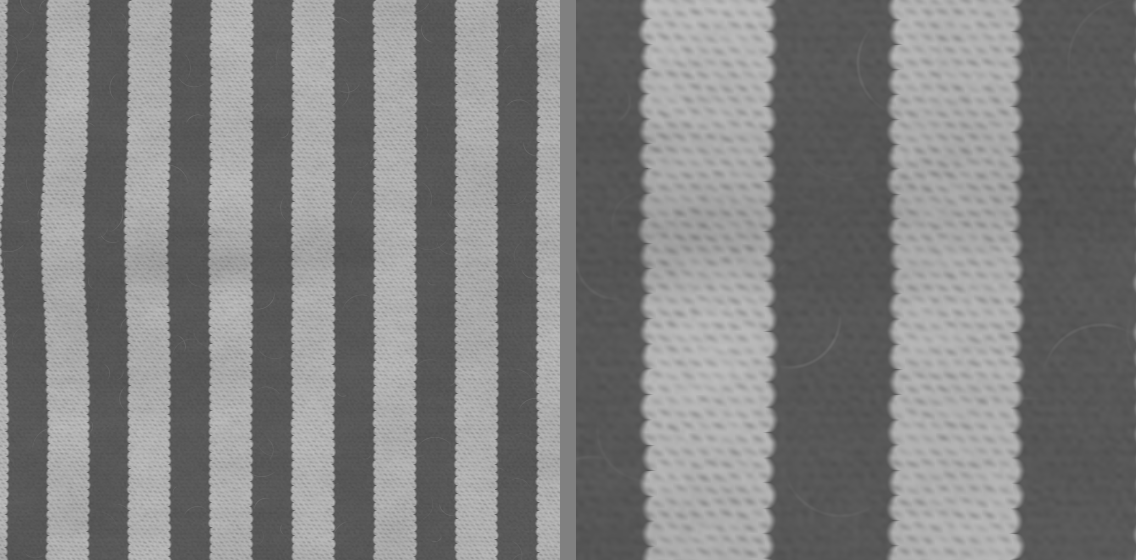
Left, the full canvas; right, a detail of the centre.
Give the GLSL for this texture, as a Shadertoy shader.

```glsl
// Striped jersey knit: pale vertical bands on dark grey cloth, with scalloped edges.
// A gentle bend warps the bands; offset rows of stitches, soft creases, grain
// and stray curved fibres are layered on top, all in canvas units.

const float TAU = 6.2831853;
const float PERIOD = 0.1458;        // spacing of the pale bands
const float FIRST_CENTER = 0.1215;  // centre of the first whole band
const float HALF_WIDTH = 0.0368;
const float TEETH = 67.0;           // scallops up each edge
const float ROWS = 134.0;           // stitch rows, two per scallop
const float WALES = 16.0;           // stitch columns per period
const float DARK = 0.338;
const float PALE = 0.695;

float hash(vec2 p) {
    vec3 q = fract(vec3(p.xyx) * 0.1031);
    q += dot(q, q.yzx + 33.33);
    return fract((q.x + q.y) * q.z);
}

float noise(vec2 p) {
    vec2 i = floor(p), f = fract(p);
    f = f * f * (3.0 - 2.0 * f);
    return mix(mix(hash(i), hash(i + vec2(1, 0)), f.x),
               mix(hash(i + vec2(0, 1)), hash(i + vec2(1, 1)), f.x), f.y);
}

float fbm(vec2 p) {
    float sum = 0.0, amp = 0.5;
    for (int i = 0; i < 4; i++) {
        sum += amp * noise(p);
        p = p * 2.03 + 17.1;
        amp *= 0.5;
    }
    return sum / 0.9375;
}

float bell(float x, float center, float spread) {
    float t = (x - center) / spread;
    return exp(-t * t);
}

// Sideways pull of the cloth, strongest at the left, plus a slow wobble
float bend(vec2 p) {
    float pull = 0.010 * bell(p.y, 0.58, 0.15) * (1.0 - smoothstep(0.08, 0.48, p.x));
    return pull + 0.003 * (noise(p * vec2(3.0, 5.0) + 4.0) - 0.5);
}

// Outward reach of the scallops; each tooth has its own length
float scallop(float y, float edgeId) {
    float t = y * TEETH + 0.5 * mod(edgeId, 2.0);
    float wave = sqrt(abs(sin(0.5 * TAU * t))) - 0.68;
    return 0.0047 * wave + 0.0022 * (hash(vec2(floor(t), edgeId + 31.0)) - 0.5);
}

// Coverage of the pale bands
float bands(float x, float y, float soft) {
    float s = (x - FIRST_CENTER) / PERIOD + 0.5;
    float offset = (fract(s) - 0.5) * PERIOD;
    float edgeId = 2.0 * floor(s) + step(0.0, offset) + 8.0;
    float d = abs(offset) - HALF_WIDTH - scallop(y, edgeId);
    return 1.0 - smoothstep(-soft, soft, d);
}

// Short slanted gaps between loops, shifted by half a loop on alternate rows
float stitchGaps(float x, float y) {
    float row = floor(y * ROWS);
    float u = x / PERIOD * WALES + 0.5 * mod(row, 2.0);
    vec2 id = vec2(floor(u), row);
    vec2 c = vec2(fract(u), fract(y * ROWS)) - 0.5;
    c.y += 0.35 * c.x + 0.25 * (hash(id + 9.0) - 0.5);
    float gap = exp(-7.0 * c.x * c.x - 14.0 * c.y * c.y);
    return gap * (0.55 + 0.7 * hash(id + 50.0));
}

// Faint hairs: partial circles scattered over a grid
float fibres(vec2 p, float cells, float width) {
    vec2 g = p * cells;
    float sum = 0.0;
    for (int j = -1; j <= 1; j++)
    for (int i = -1; i <= 1; i++) {
        vec2 id = floor(g) + vec2(i, j);
        vec2 seed = id + 70.0;
        vec2 v = g - id - vec2(hash(seed), hash(seed + 13.7));
        float radius = mix(0.15, 0.6, hash(seed + 27.1));
        float turn = atan(v.y, v.x) / TAU + hash(seed + 41.9);
        float along = abs(fract(turn) - 0.5);
        float arc = 1.0 - smoothstep(0.06, 0.17, along);
        float line = 1.0 - smoothstep(0.0, width * cells, abs(length(v) - radius));
        sum += arc * line * hash(seed + 55.3);
    }
    return min(sum, 1.0);
}

void mainImage(out vec4 fragColor, in vec2 fragCoord) {
    vec2 uv = fragCoord / iResolution.xy;
    float pixel = 1.0 / min(iResolution.x, iResolution.y);
    float x = uv.x + bend(uv);
    float y = uv.y + 0.002 * noise(uv * 6.0);

    float pale = bands(x, y, max(0.0028, pixel));
    float gaps = stitchGaps(x, y);
    float grain = noise(uv * 300.0) - 0.5;
    float clouds = fbm(uv * vec2(7.0, 9.0)) - 0.5;
    float crease = bell(uv.y, 0.53, 0.028) * bell(uv.x, 0.34, 0.16);
    float streaks = noise(uv * vec2(8.0, 60.0)) - 0.5;

    // Shade each yarn, then blend across the knitted edge
    float paleTone = PALE - 0.095 * gaps + 0.10 * clouds + 0.03 * grain
                   + 0.02 * streaks - 0.055 * crease;
    float darkTone = DARK - 0.018 * (gaps - 0.3) + 0.035 * clouds + 0.025 * grain
                   + 0.012 * streaks;
    darkTone += 0.055 * fibres(uv, 15.0, max(0.0016, pixel));

    fragColor = vec4(vec3(mix(darkTone, paleTone, pale)), 1.0);
}
```
